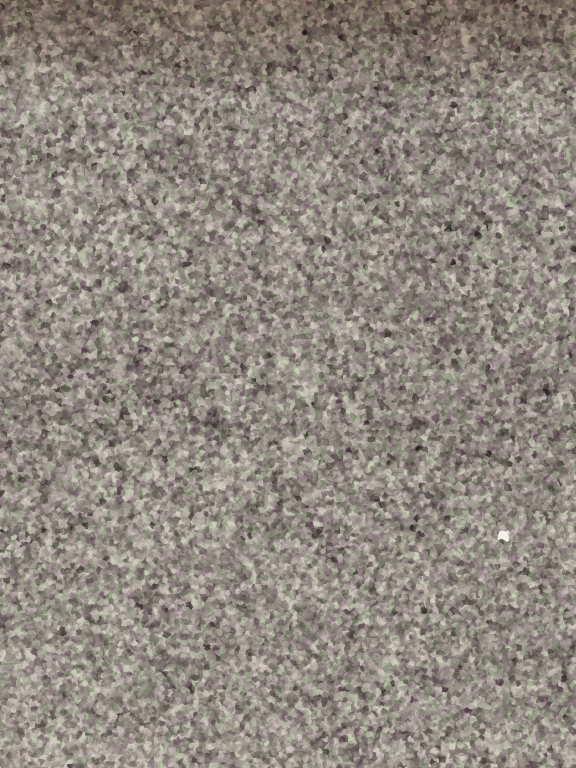
A Shadertoy shader for this texture:

```glsl
vec3 hash3(ivec2 cell, int seed) {
    uvec3 v = uvec3(ivec3(cell, seed) + 4096) * 1664525u + 1013904223u;
    v.x += v.y * v.z; v.y += v.z * v.x; v.z += v.x * v.y;
    v ^= v >> 16u;
    v.x += v.y * v.z; v.y += v.z * v.x; v.z += v.x * v.y;
    return vec3(v >> 8u) / 16777216.0;
}

float cornerSlope(ivec2 cell, vec2 offset) {
    float angle = 6.2832 * hash3(cell, 7).x;
    return dot(vec2(cos(angle), sin(angle)), offset);
}

float gradientNoise(vec2 p) {
    ivec2 i = ivec2(floor(p));
    vec2 f = fract(p);
    vec2 u = f * f * f * (f * (f * 6.0 - 15.0) + 10.0);
    float low = mix(cornerSlope(i, f), cornerSlope(i + ivec2(1, 0), f - vec2(1, 0)), u.x);
    float high = mix(cornerSlope(i + ivec2(0, 1), f - vec2(0, 1)),
                     cornerSlope(i + ivec2(1, 1), f - vec2(1, 1)), u.x);
    return mix(low, high, u.y);
}

// Soft-edged Voronoi crystals: x = tone, y = tint, z = dark mineral
vec3 crystals(vec2 p, int seed) {
    ivec2 base = ivec2(floor(p));
    vec3 sum = vec3(0);
    float total = 0.0;
    for (int y = -1; y <= 1; y++)
    for (int x = -1; x <= 1; x++) {
        ivec2 cell = base + ivec2(x, y);
        vec2 away = vec2(cell) + hash3(cell, seed).xy - p;
        vec3 mineral = hash3(cell, seed + 1);
        float weight = exp(-13.0 * dot(away, away));
        sum += weight * vec3(mineral.xy - 0.5, step(mineral.z, 0.12));
        total += weight;
    }
    return sum / total;
}

void mainImage(out vec4 fragColor, in vec2 fragCoord) {
    vec2 uv = fragCoord / iResolution.y;

    // Crystal grains with ragged outlines
    vec2 ragged = uv + 0.003 * vec2(gradientNoise(uv * 170.0), gradientNoise(uv * 170.0 + 300.0));
    vec3 grain = crystals(ragged * 150.0, 11);
    vec3 fine = crystals(ragged * 225.0 + 40.0, 23);
    float tone = 0.64 + 0.66 * grain.x + 0.48 * fine.x - 0.28 * grain.z;
    tone += 0.35 * gradientNoise(uv * 62.0);

    // Broad mottling and uneven light
    tone += 0.14 * gradientNoise(uv * 5.0 + 9.0) + 0.16 * gradientNoise(uv * 17.0);
    tone += 0.07 * smoothstep(0.4, 0.0, uv.y) - 0.05 * smoothstep(0.3, 0.7, uv.x);

    // Scattered dark stains
    for (int i = 0; i < 9; i++) {
        vec3 spot = hash3(ivec2(i, 3), 51);
        float radius = mix(0.004, 0.022, spot.z * spot.z);
        float reach = length((uv - spot.xy * vec2(0.75, 0.9)) * vec2(0.8, 1.0));
        reach += 0.5 * radius * gradientNoise(uv * 90.0);
        tone -= 0.4 * smoothstep(radius, 0.3 * radius, reach);
    }

    // Warm grey ramp with faint mauve and green tints
    vec3 color = mix(vec3(0.33, 0.29, 0.28), vec3(0.73, 0.71, 0.665), clamp(tone, -0.45, 1.2));
    color += (0.05 * grain.y + 0.03 * fine.y) * vec3(0.6, -0.6, 0.7);

    // Brown shade along the top
    color *= mix(vec3(1), vec3(0.8, 0.74, 0.69), smoothstep(0.84, 1.02, uv.y));

    // Pale chip
    float chip = length(uv - vec2(0.656, 0.303)) + 0.006 * gradientNoise(uv * 130.0);
    color = mix(color, vec3(0.95, 0.94, 0.92), smoothstep(0.0085, 0.0065, chip));

    fragColor = vec4(color, 1.0);
}
```
